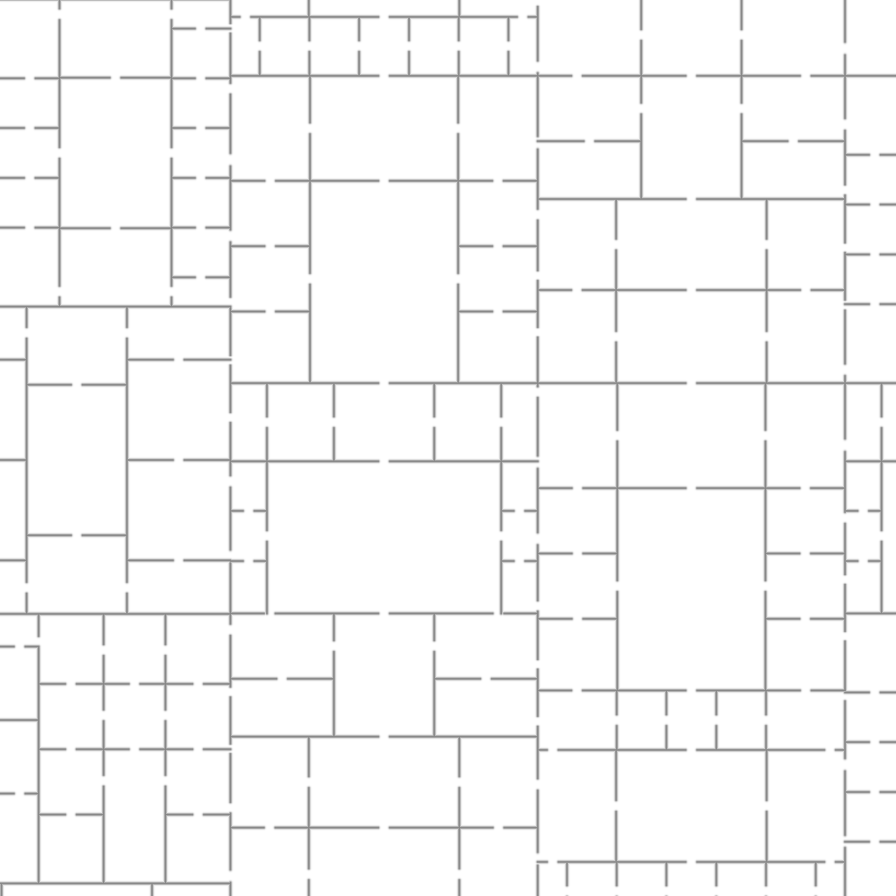
A Shadertoy shader for this pattern:

```glsl
// Thin grey floor plan: four columns of stacked room modules, split by walls
// with door gaps. Each module is mirrored about its axis and built from wall
// segments; the nearest wall distance becomes a soft hairline.

#define PLAN_SIZE 768.0   // plan units per canvas height
#define MODULE 263.4      // column width
#define HALF_MODULE 131.7
#define FIRST_WALL 197.5  // x of the first full column wall
#define DOOR 10.0         // door gap
#define DOOR_STEP 56.0    // door spacing on column walls
#define LINE 1.35         // line softness
#define INK 0.47          // peak darkness
#define NO_DOOR -999.0

// Room kinds, from top to bottom, five per column
const int KINDS[20] = int[20](5, 6, 7, 3, 0,  4, 0, 1, 2, 3,
                              2, 3, 0, 4, 0,  5, 1, 5, 0, 0);
const float HEIGHTS[8] = float[8](MODULE, 197.4, 105.6, 157.8, 197.5, MODULE, MODULE, 231.0);
const vec4 COLUMN_TOPS = vec4(-0.6, -132.5, 65.0, 65.0);

float nearest = 1e5;

// Segment with one door, given the offset across it and the place along it
void wall(float across, float along, float from, float to, float door) {
    float beyond = max(max(from - along, along - to), 0.5 * DOOR - abs(along - door));
    nearest = min(nearest, length(vec2(across, max(beyond, 0.0))));
}
void hWall(vec2 q, float y, float x0, float x1, float door) { wall(q.y - y, q.x, x0, x1, door); }
void vWall(vec2 q, float x, float y0, float y1, float door) { wall(q.x - x, q.y, y0, y1, door); }

// Cross wall with doors to the middle and side rooms
void crossWall(vec2 q, float y, float split) {
    hWall(q, y, 0.0, split, 0.0);
    hWall(q, y, split, HALF_MODULE, 0.5 * (split + HALF_MODULE));
}
// Wall of a side room only
void sideWall(vec2 q, float y, float split) {
    hWall(q, y, split, HALF_MODULE, 0.5 * (split + HALF_MODULE));
}

void hall(vec2 q) {
    vWall(q, 63.5, 0.0, 90.0, 45.0);
    vWall(q, 63.5, 90.0, MODULE, 174.0);
    crossWall(q, 90.0, 63.5);
    for (float y = 146.0; y < 210.0; y += 56.0) sideWall(q, y, 63.5);
}
void court(vec2 q) {
    for (float x = 43.0; x < 110.0; x += 57.4) vWall(q, x, 0.0, 67.0, 33.5);
    hWall(q, 67.0, 0.0, HALF_MODULE, 0.0);
    vWall(q, 100.4, 67.0, 197.4, 131.0);
    for (float y = 109.5; y < 160.0; y += 43.0) sideWall(q, y, 100.4);
}
void porch(vec2 q) {
    vWall(q, 43.0, 0.0, 105.6, 28.0);
    sideWall(q, 56.0, 43.0);
}
void lounge(vec2 q) {
    vWall(q, 64.5, 0.0, 78.0, 39.0);
    vWall(q, 64.5, 78.0, 157.8, 118.0);
    crossWall(q, 78.0, 64.5);
}
void gallery(vec2 q) {
    for (float i = 0.0; i < 3.0; i++) {
        float x = 21.4 + 42.6 * i;
        if (i < 2.0) vWall(q, x, 0.0, 51.0, 25.5);
        vWall(q, x, 147.0, 197.5, 172.0);
    }
    vWall(q, 64.5, 51.0, 147.0, 99.0);
    crossWall(q, 51.0, 106.0);
    crossWall(q, 147.0, 106.0);
}
void cloister(vec2 q) {
    vWall(q, 43.0, 0.0, HALF_MODULE, 22.5);
    vWall(q, 43.0, HALF_MODULE, MODULE, 241.0);
    for (float y = 45.5; y < 220.0; y += 86.0) sideWall(q, y, 43.0);
    for (float y = 67.0; y < 200.0; y += 129.0) hWall(q, y, 0.0, 43.0, 0.0);
}
void cells(vec2 local) {
    vec2 q = vec2(abs(local.x - 49.5), local.y);
    for (float i = 0.0; i < 3.0; i++) {
        float y = 60.0 + 56.0 * i;
        vWall(q, 26.5, y - 60.0 * step(i, 0.5) - 56.0 * step(0.5, i), y, y - 29.0);
        if (i < 2.0) hWall(q, y, 0.0, 26.5, 0.0);
        hWall(q, y, 26.5, 82.2, 54.5);
        hWall(local, 28.0 + 63.0 * i, -66.0, -32.7, i == 1.0 ? NO_DOOR : -49.0);
    }
    vWall(q, 26.5, 172.0, 231.0, NO_DOOR);
    vWall(local, -32.7, 0.0, 231.0, 24.0);
}

void room(int kind, vec2 local, float sideways) {
    vec2 q = vec2(abs(local.x), local.y);
    if (kind == 0) hall(q);
    else if (kind == 1) court(q);
    else if (kind == 2) porch(q);
    else if (kind == 3) lounge(q);
    else if (kind == 4) gallery(q);
    else if (kind == 5) gallery(vec2(abs(local.y - HALF_MODULE), local.x + sideways));
    else if (kind == 6) cloister(q);
    else cells(local);
}

void mainImage(out vec4 fragColor, in vec2 fragCoord) {
    float pixel = PLAN_SIZE / iResolution.y;
    vec2 p = vec2(fragCoord.x, iResolution.y - fragCoord.y) * pixel;

    // Stacks of rooms, each with a wall on top
    for (int column = 0; column < 4; column++) {
        float axis = FIRST_WALL - HALF_MODULE + MODULE * float(column);
        float top = COLUMN_TOPS[column];
        for (int row = 0; row < 5; row++) {
            int kind = KINDS[column * 5 + row];
            vec2 local = p - vec2(axis, top);
            vec2 q = vec2(abs(local.x), local.y);
            hWall(q, 0.0, 0.0, 60.0, column == 0 ? NO_DOOR : 0.0);
            hWall(q, 0.0, 60.0, HALF_MODULE, kind == 2 || kind == 4 ? 98.0 : NO_DOOR);
            room(kind, local, column == 0 ? 65.8 : HALF_MODULE);
            top += HEIGHTS[kind];
        }
    }
    // Room cut off by the upper edge
    vWall(vec2(abs(p.x - FIRST_WALL - 1.5 * MODULE), p.y), 43.0, -10.0, 65.0, 30.0);

    // Column walls with uneven doors
    float k = round((p.x - FIRST_WALL) / MODULE);
    float along = mod(p.y + 20.0 * k + 8.0 * sin(p.y * 0.02 + k), DOOR_STEP);
    wall(p.x - FIRST_WALL - k * MODULE, along, 0.0, DOOR_STEP, 0.5 * DOOR_STEP);

    float soft = max(LINE, 0.9 * pixel);
    float ink = INK * LINE / soft * exp(-nearest * nearest / (soft * soft));
    fragColor = vec4(vec3(1.0 - ink), 1.0);
}
```
